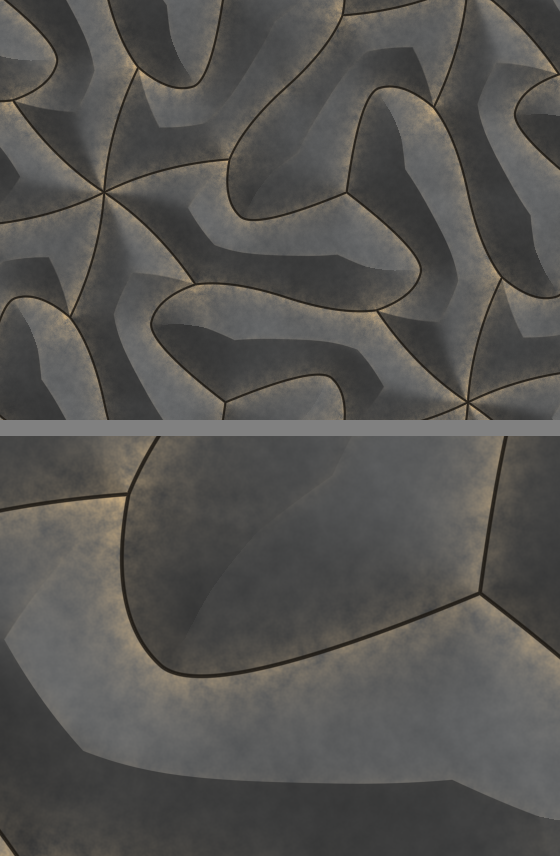
Top: the whole. Bottom: its middle third, enlarged.
This pattern is drawn by a WebGL 1 fragment shader. Its source:

```glsl
precision highp float;
// Sixfold tiling of curved, bevelled dark metal plates with golden worn seams.

uniform vec2 u_resolution;

const float SIXTH = 1.0471976;                 // 60 degrees
const vec2 CELL = vec2(1.7320508, 1.0);        // two hexagonal cells per rectangle
const vec2 HUB = vec2(0.248, 0.542);           // one sixfold centre on the canvas
const vec2 FORK = vec2(0.2985, 0.0785);        // where three seams meet
const vec2 PIVOT = vec2(0.4330127, 0.25);      // twofold centre
const vec2 TRIAD = vec2(0.5773503, 0.0);       // threefold centre
const vec3 DARK_METAL = vec3(0.212, 0.213, 0.213);
const vec3 LIGHT_METAL = vec3(0.395, 0.402, 0.408);
const vec3 GOLD = vec3(0.80, 0.68, 0.50);
const vec3 SEAM = vec3(0.11, 0.095, 0.075);

vec2 rotate(vec2 v, float angle) {
  float c = cos(angle), s = sin(angle);
  return vec2(c * v.x - s * v.y, s * v.x + c * v.y);
}

vec2 gradientAt(vec2 cell) {
  float h = fract(sin(dot(cell, vec2(127.1, 311.7))) * 43758.55);
  return vec2(cos(h * 6.2831853), sin(h * 6.2831853));
}

float gradientNoise(vec2 p) {
  vec2 i = floor(p), f = fract(p);
  vec2 u = f * f * f * (f * (f * 6.0 - 15.0) + 10.0);
  vec2 e = vec2(1.0, 0.0);
  float low = mix(dot(gradientAt(i), f), dot(gradientAt(i + e), f - e), u.x);
  float high = mix(dot(gradientAt(i + e.yx), f - e.yx),
                   dot(gradientAt(i + e.xx), f - e.xx), u.x);
  return mix(low, high, u.y);
}

float fbm(vec2 p) {
  float sum = 0.0, gain = 0.6;
  for (int i = 0; i < 4; i++) {
    sum += gain * gradientNoise(p);
    p = rotate(p, 0.6) * 2.1 + 7.3;
    gain *= 0.72;
  }
  return sum;
}

// Offset from the nearest point of a quadratic curve: coarse scan, then Newton steps.
vec2 curveOffset(vec2 p, vec2 a, vec2 b, vec2 c) {
  vec2 lin = 2.0 * (b - a), quad = a - 2.0 * b + c;
  float t = 0.0, best = 1e3;
  for (int i = 0; i <= 6; i++) {
    float s = float(i) / 6.0;
    vec2 r = a + s * (lin + s * quad) - p;
    if (dot(r, r) < best) { best = dot(r, r); t = s; }
  }
  for (int i = 0; i < 4; i++) {
    vec2 r = a + t * (lin + t * quad) - p;
    vec2 v = lin + 2.0 * t * quad;
    float slope = max(dot(v, v) + 2.0 * dot(r, quad), 0.3 * dot(v, v));
    t = clamp(t - dot(r, v) / slope, 0.0, 1.0);
  }
  return p - a - t * (lin + t * quad);
}

// Hooked seam that runs from a fork to the threefold centre at the origin.
vec2 hookOffset(vec2 p) {
  vec2 bend = vec2(-0.2535, -0.0573);
  vec2 u = curveOffset(p, FORK - TRIAD, vec2(-0.297, -0.0174), bend);
  vec2 v = curveOffset(p, bend, vec2(-0.217, -0.09), vec2(0.0));
  return dot(u, u) < dot(v, v) ? u : v;
}

// Bevel holds: weighted direction sum, weight sum, least distance.
vec4 addSeam(vec4 bevel, vec2 offset) {
  float d = length(offset);
  float w = pow(0.05 / (d + 0.002), 5.0);
  return vec4(bevel.xy + w * offset / (d + 1e-5), bevel.z + w, min(bevel.w, d));
}

void main() {
  vec2 uv = gl_FragCoord.xy / u_resolution.y;
  float pixel = 1.0 / u_resolution.y;

  // Fold the plane into one hexagon, then into one sixth of it.
  vec2 p = uv - HUB;
  vec2 even = mod(p + 0.5 * CELL, CELL) - 0.5 * CELL;
  vec2 odd = mod(p, CELL) - 0.5 * CELL;
  p = dot(even, even) < dot(odd, odd) ? even : odd;
  float turn = floor(atan(p.y, p.x) / SIXTH) * SIXTH;
  p = rotate(p, -turn);

  // Collect the seams around hubs and around threefold centres.
  vec4 hubBevel = vec4(0.0, 0.0, 0.0, 9.0), triadBevel = hubBevel;
  float corner = 9.0;
  for (int i = 0; i < 2; i++) {
    float side = 1.0 - 2.0 * float(i);
    vec2 centred = side * (p - PIVOT) + PIVOT;
    vec2 triad = rotate(TRIAD, float(i) * SIXTH);
    for (int k = -1; k <= 1; k++) {
      float a = float(k) * SIXTH;
      vec2 q = rotate(centred, -a);
      vec2 spoke = curveOffset(q, vec2(0.0), vec2(0.135, 0.067), FORK);
      vec2 bridge = curveOffset(q, FORK, PIVOT - vec2(0.102, 0.0915), PIVOT);
      hubBevel = addSeam(hubBevel, side * rotate(spoke, a));
      hubBevel = addSeam(hubBevel, side * rotate(bridge, a));
      corner = min(corner, min(length(q), length(q - FORK)));
      float b = 2.0 * a + float(i) * SIXTH;
      triadBevel = addSeam(triadBevel, rotate(hookOffset(rotate(p - triad, -b)), b));
    }
  }

  // Light the two bevels, which meet in a crisp ridge.
  vec2 lightDir = rotate(vec2(-0.72, -0.69), -turn);
  float gap = hubBevel.w - triadBevel.w;
  vec2 normal = mix(hubBevel.xy / hubBevel.z, triadBevel.xy / triadBevel.z,
                    smoothstep(-1.5 * pixel, 1.5 * pixel, gap));
  float lit = 0.5 + 0.5 * dot(normal, lightDir);
  float seamDist = min(hubBevel.w, triadBevel.w);

  // Metal with soft stains, worn golden rims and thin dark seams.
  float stain = fbm(uv * 9.0), grain = fbm(uv * 48.0);
  vec3 color = mix(DARK_METAL, LIGHT_METAL, lit) * (1.0 + 0.09 * stain + 0.07 * grain);
  float rim = exp(-seamDist / 0.021) * (0.14 + 0.36 * lit);
  rim += exp(-corner / 0.035) * (0.08 + 0.30 * lit);
  rim += 0.12 * lit * exp(-abs(gap) / 0.014);
  color = mix(color, GOLD, clamp(rim * (0.85 + 1.1 * grain + 0.5 * stain), 0.0, 0.9));
  float line = 1.0 - smoothstep(0.0008, 0.0012 + 1.3 * pixel, seamDist);
  gl_FragColor = vec4(mix(color, SEAM, 0.88 * line), 1.0);
}
```
